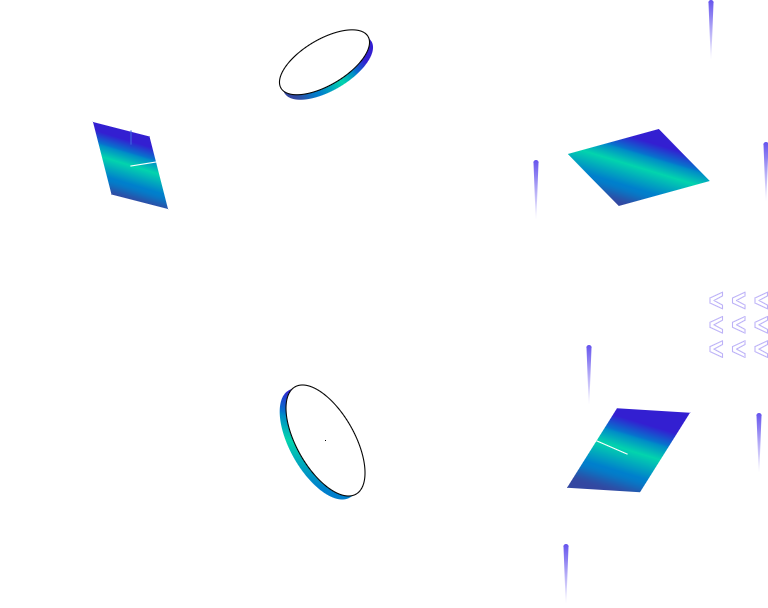
This background is drawn by a WebGL 1 fragment shader. Its source:

```glsl
precision highp float;
// White backdrop with gradient tiles, two thin discs, falling streaks and a chevron grid.

uniform vec2 u_resolution;

const float CANVAS_WIDTH = 768.0; // design units across the canvas, y runs down
const vec3 PAPER = vec3(1.0);
const vec3 INK = vec3(0.02);
const vec3 SLATE = vec3(0.20, 0.28, 0.63);
const vec3 AZURE = vec3(0.0, 0.50, 0.80);
const vec3 TEAL = vec3(0.01, 0.83, 0.68);
const vec3 INDIGO = vec3(0.20, 0.12, 0.82);
const vec3 VIOLET = vec3(0.40, 0.33, 0.93);
const vec3 LAVENDER = vec3(0.74, 0.70, 0.97);
const vec2 RAMP_AXIS = vec2(0.29, -0.957);
const float STREAK_LENGTH = 60.0;
const float STREAK_RADIUS = 2.6;
const vec2 GRID_START = vec2(710.0, 300.5);
const vec2 GRID_STEP = vec2(22.5, 24.3);
const float OUTLINE = 0.55; // half width of the fine lines

float pixel; // size of one pixel in design units

float cover(float d) {
  return clamp(0.5 - d / pixel, 0.0, 1.0);
}

float cross2(vec2 a, vec2 b) {
  return a.x * b.y - a.y * b.x;
}

// Slate to indigo, with teal at zero
vec3 ramp(float t) {
  vec3 c = mix(SLATE, AZURE, smoothstep(-1.0, -0.5, t));
  c = mix(c, TEAL, clamp(t / 0.5 + 1.0, 0.0, 1.0));
  c = mix(c, AZURE, clamp(t / 0.35, 0.0, 1.0));
  return mix(c, INDIGO, clamp((t - 0.3) / 0.35, 0.0, 1.0));
}

float segment(vec2 p, vec2 a, vec2 b) {
  vec2 ab = b - a;
  return length(p - a - ab * clamp(dot(p - a, ab) / dot(ab, ab), 0.0, 1.0));
}

// Parallelogram spanned by two half edges
float parallelogram(vec2 p, vec2 u, vec2 v) {
  float area = abs(cross2(u, v));
  float du = (abs(cross2(p, v)) - area) / length(v);
  float dv = (abs(cross2(p, u)) - area) / length(u);
  return max(du, dv);
}

float ellipse(vec2 p, vec2 radii, float angle) {
  float c = cos(angle), s = sin(angle);
  vec2 q = vec2(c * p.x + s * p.y, c * p.y - s * p.x) / radii;
  float k = length(q);
  return k * (k - 1.0) / max(length(q / radii), 1e-4);
}

void tile(inout vec3 col, vec2 p, vec2 u, vec2 v, float reach) {
  vec3 fill = ramp(dot(p, RAMP_AXIS) / reach);
  col = mix(col, fill, cover(parallelogram(p, u, v)));
}

// White face over a shifted, coloured rim
void disc(inout vec3 col, vec2 p, vec2 radii, float angle, vec2 shift, float t) {
  float face = ellipse(p, radii, angle);
  col = mix(col, ramp(t), cover(ellipse(p - shift, radii, angle)));
  col = mix(col, PAPER, cover(face));
  col = mix(col, INK, cover(abs(face) - OUTLINE));
}

void line(inout vec3 col, vec2 p, vec2 a, vec2 b, vec3 ink) {
  col = mix(col, ink, cover(segment(p, a, b) - OUTLINE));
}

// Round head with a tapering, fading tail
float streak(vec2 p) {
  float t = clamp(p.y / STREAK_LENGTH, 0.0, 1.0);
  float tail = max(abs(p.x) - mix(STREAK_RADIUS, 0.3, t), STREAK_RADIUS - p.y);
  float head = length(p - vec2(0.0, STREAK_RADIUS)) - STREAK_RADIUS;
  return cover(min(head, tail)) * (1.0 - t);
}

float chevron(vec2 p) {
  vec2 q = vec2(p.x, abs(p.y));
  float d = segment(q, vec2(0.0), vec2(0.0, 2.5));
  d = min(d, segment(q, vec2(0.0, 2.5), vec2(12.5, 8.3)));
  d = min(d, segment(q, vec2(12.5, 8.3), vec2(12.5, 4.6)));
  return min(d, segment(q, vec2(12.5, 4.6), vec2(4.0, 0.0)));
}

void main() {
  pixel = CANVAS_WIDTH / u_resolution.x;
  vec2 p = vec2(gl_FragCoord.x, u_resolution.y - gl_FragCoord.y) * pixel;
  vec3 col = PAPER;

  // Tiles and their fine lines
  tile(col, p - vec2(130.5, 165.5), vec2(28.25, 7.25), vec2(9.25, 36.25), 36.0);
  tile(col, p - vec2(638.75, 167.5), vec2(45.5, -12.5), vec2(25.5, 26.0), 42.0);
  tile(col, p - vec2(628.5, 450.25), vec2(36.5, 2.25), vec2(-25.0, 39.75), 46.0);
  line(col, p, vec2(131.0, 166.0), vec2(156.0, 162.0), PAPER);
  line(col, p, vec2(131.0, 131.0), vec2(131.0, 144.0), mix(AZURE, VIOLET, 0.6));
  line(col, p, vec2(597.0, 441.0), vec2(627.0, 454.0), PAPER);

  // Discs
  float upperT = dot(p - vec2(345.0, 85.0), vec2(0.75, -0.66)) / 48.0;
  float lowerT = dot(p - vec2(288.0, 440.0), RAMP_AXIS) / 75.0;
  disc(col, p - vec2(324.5, 62.3), vec2(50.6, 22.8), -0.537, vec2(3.5, 5.0), upperT);
  disc(col, p - vec2(325.5, 440.5), vec2(61.7, 28.9), 1.054, vec2(-6.3, 3.5), lowerT);

  // Streaks along two bent columns, and the chevron grid
  for (int i = 0; i < 3; i++) {
    float n = float(i);
    vec2 left = vec2(536.0, 160.0) + n * vec2(91.0, 178.0) + n * n * vec2(-38.0, 7.0);
    vec2 right = vec2(711.0, 0.0) + n * vec2(86.0, 77.5) + n * n * vec2(-31.0, 64.5);
    col = mix(col, VIOLET, max(streak(p - left), streak(p - right)));
    for (int j = 0; j < 3; j++) {
      vec2 corner = GRID_START + GRID_STEP * vec2(n, float(j));
      col = mix(col, LAVENDER, cover(chevron(p - corner) - OUTLINE));
    }
  }
  gl_FragColor = vec4(col, 1.0);
}
```
